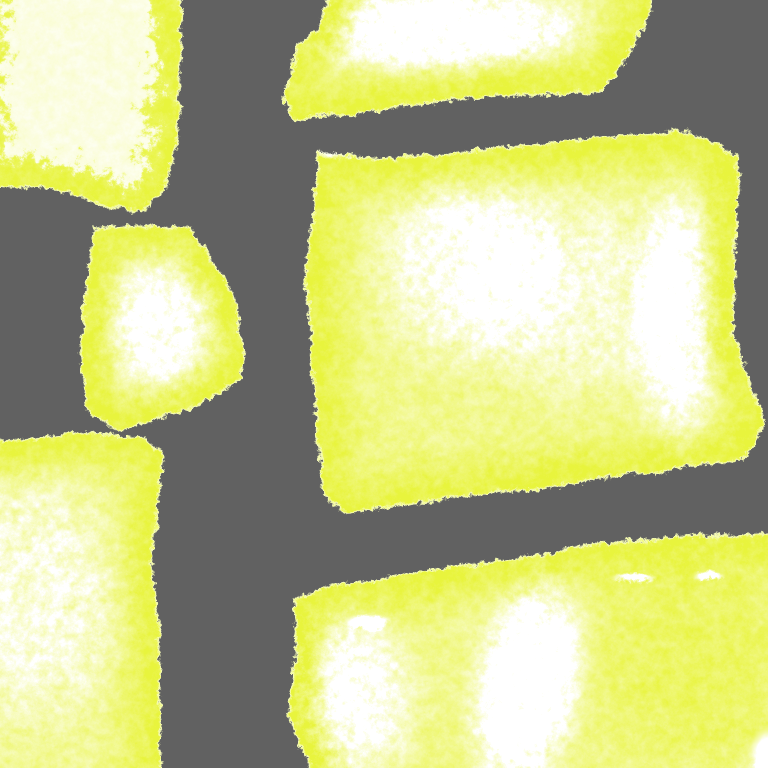
Reproduce this pattern procedurally as a WebGL 1 fragment shader.

```glsl
precision highp float;
// Six rough yellow paving stones with speckled pale centres on flat grey mortar.
uniform vec2 u_resolution;

const vec3 MORTAR = vec3(0.38);
const vec3 YELLOW = vec3(0.91, 0.955, 0.24);
const vec3 CREAM = vec3(0.985, 1.0, 0.86);
const vec3 WHITE = vec3(1.0);

float hash(vec2 p) {
  vec3 q = fract(vec3(p.xyx) * 0.1031);
  q += dot(q, q.yzx + 33.33);
  return fract((q.x + q.y) * q.z);
}

float noise(vec2 p) {
  vec2 i = floor(p), f = fract(p);
  f = f * f * (3.0 - 2.0 * f);
  float low = mix(hash(i), hash(i + vec2(1.0, 0.0)), f.x);
  float high = mix(hash(i + vec2(0.0, 1.0)), hash(i + 1.0), f.x);
  return mix(low, high, f.y);
}

// Layered noise centred on zero.
float grain(vec2 p) {
  float sum = 0.0, weight = 0.5;
  for (int i = 0; i < 4; i++) {
    sum += weight * (noise(p) - 0.5);
    p = mat2(1.6, 1.2, -1.2, 1.6) * p + 17.3;
    weight *= 0.62;
  }
  return sum;
}

// Signed distance to a ten-cornered stone, negative inside.
float stone(vec2 p, vec2 c0, vec2 c1, vec2 c2, vec2 c3, vec2 c4,
            vec2 c5, vec2 c6, vec2 c7, vec2 c8, vec2 c9) {
  vec2 corner[10];
  corner[0] = c0; corner[1] = c1; corner[2] = c2; corner[3] = c3; corner[4] = c4;
  corner[5] = c5; corner[6] = c6; corner[7] = c7; corner[8] = c8; corner[9] = c9;
  float nearest = 10.0, side = 1.0;
  vec2 a = c9;
  for (int i = 0; i < 10; i++) {
    vec2 b = corner[i];
    vec2 e = a - b, w = p - b;
    vec2 q = w - e * clamp(dot(w, e) / dot(e, e), 0.0, 1.0);
    nearest = min(nearest, dot(q, q));
    bool above = p.y >= b.y, below = p.y < a.y, left = e.x * w.y > e.y * w.x;
    if ((above && below && left) || (!above && !below && !left)) side = -side;
    a = b;
  }
  return side * sqrt(nearest);
}

// Soft elliptical patch, one at its centre.
float glow(vec2 p, vec2 centre, vec2 radius) {
  return 1.0 - smoothstep(0.35, 1.35, length((p - centre) / radius));
}

void main() {
  vec2 p = gl_FragCoord.xy / u_resolution;
  float pixel = 1.0 / min(u_resolution.x, u_resolution.y);

  // Stone outlines
  float topLeft = stone(p, vec2(-0.03, 1.08), vec2(0.237, 1.08), vec2(0.236, 0.93),
    vec2(0.232, 0.82), vec2(0.216, 0.759), vec2(0.188, 0.727), vec2(0.141, 0.727),
    vec2(0.089, 0.75), vec2(0.04, 0.757), vec2(-0.03, 0.755));
  float top = stone(p, vec2(0.44, 1.08), vec2(0.425, 1.0), vec2(0.414, 0.963),
    vec2(0.388, 0.945), vec2(0.368, 0.87), vec2(0.384, 0.842), vec2(0.612, 0.872),
    vec2(0.785, 0.879), vec2(0.849, 0.98), vec2(0.854, 1.08));
  float small = stone(p, vec2(0.12, 0.707), vec2(0.25, 0.706), vec2(0.272, 0.67),
    vec2(0.307, 0.616), vec2(0.32, 0.542), vec2(0.316, 0.507), vec2(0.25, 0.468),
    vec2(0.154, 0.438), vec2(0.112, 0.466), vec2(0.103, 0.557));
  float large = stone(p, vec2(0.414, 0.803), vec2(0.497, 0.793), vec2(0.892, 0.832),
    vec2(0.961, 0.798), vec2(0.956, 0.564), vec2(0.997, 0.447), vec2(0.97, 0.4),
    vec2(0.449, 0.331), vec2(0.419, 0.355), vec2(0.397, 0.642));
  float lowLeft = stone(p, vec2(-0.15, 0.41), vec2(0.0, 0.426), vec2(0.124, 0.439),
    vec2(0.189, 0.431), vec2(0.213, 0.408), vec2(0.199, 0.27), vec2(0.209, 0.167),
    vec2(0.209, -0.1), vec2(-0.15, -0.1), vec2(-0.15, 0.2));
  float lowRight = stone(p, vec2(0.384, 0.219), vec2(0.43, 0.238), vec2(0.785, 0.293),
    vec2(0.93, 0.305), vec2(1.15, 0.302), vec2(1.15, -0.1), vec2(0.405, -0.1),
    vec2(0.4, 0.01), vec2(0.376, 0.07), vec2(0.384, 0.14));
  float d = min(min(min(topLeft, top), min(small, large)), min(lowLeft, lowRight));

  // Ragged edges
  float fine = grain(p * 105.0);
  float broad = grain(p * 28.0 + 5.0);
  float edge = d + 0.008 * broad + 0.011 * grain(p * 150.0 + 40.0);

  // Pale patches
  vec2 lean = vec2(p.x - 0.15 * (p.y - 0.13), p.y);
  float pale = 0.85 * glow(p, vec2(0.575, 0.96), vec2(0.19, 0.06));
  pale += 0.65 * glow(p, vec2(0.21, 0.575), vec2(0.085, 0.1));
  pale += 0.55 * glow(p, vec2(0.61, 0.655), vec2(0.12, 0.13));
  pale += 0.40 * glow(p, vec2(0.75, 0.62), vec2(0.14, 0.14));
  pale += 0.75 * glow(p, vec2(0.885, 0.59), vec2(0.06, 0.17));
  pale += 0.45 * glow(p, vec2(0.04, 0.22), vec2(0.13, 0.17));
  pale += 0.95 * glow(lean, vec2(0.69, 0.11), vec2(0.07, 0.14));
  pale += 0.65 * glow(p, vec2(0.45, 0.09), vec2(0.09, 0.12));
  pale -= 0.22 * glow(p, vec2(0.9, 0.14), vec2(0.14, 0.16));

  // Small worn chips
  vec2 chipPoint = p + 0.012 * vec2(broad, fine);
  float chips = glow(chipPoint, vec2(0.48, 0.19), vec2(0.026, 0.008));
  chips += glow(chipPoint, vec2(0.827, 0.247), vec2(0.024, 0.006));
  chips += glow(chipPoint, vec2(0.924, 0.251), vec2(0.017, 0.006));
  chips += glow(chipPoint, vec2(1.0, 0.015), vec2(0.022, 0.03));
  chips += glow(chipPoint, vec2(0.43, 0.803), vec2(0.018, 0.01));

  // Yellow rim, speckle and blanched top-left stone
  float depth = max(-d, 0.0);
  float tone = 0.05 + 0.36 * smoothstep(0.0, 0.085, depth);
  tone += pale * smoothstep(0.005, 0.06, depth);
  tone += fine * (0.45 + 0.75 * clamp(pale, 0.0, 1.0)) + 0.12 * broad;
  float blanched = smoothstep(0.028, 0.045, -topLeft + 0.05 * fine + 0.025 * broad);
  tone = mix(tone, 0.84 + 0.22 * fine, blanched);
  tone = clamp(tone + 1.2 * chips, 0.0, 1.0);

  vec3 paint = mix(YELLOW, WHITE, tone);
  paint = mix(paint, CREAM, 0.75 * smoothstep(-0.0045, -0.0005, edge));
  float cover = 1.0 - smoothstep(-pixel, pixel, edge);
  gl_FragColor = vec4(mix(MORTAR, paint, cover), 1.0);
}
```
